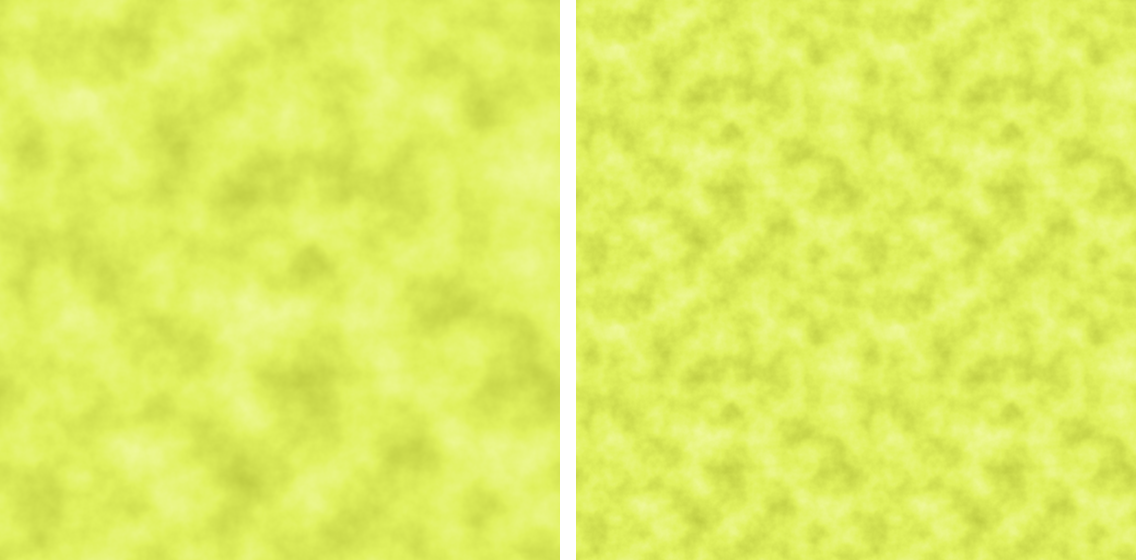
Left: one tile. Right: repeated 2 by 2.
Write a Shadertoy shader that draws this texture.

```glsl
// Soft, cloudy yellow-green mottling that tiles on all sides.
// Wrapping gradient noise is summed over octaves, scaled to unit deviation,
// then mapped through a three-colour ramp from olive to pale lemon.

#define BASE_CELLS 8      // noise cells across the canvas, first octave
#define OCTAVES 6
#define GAIN 0.5          // amplitude ratio between octaves
#define CONTRAST 4.0      // brings the summed noise to unit deviation
#define KNEE 0.1          // level at which the ramp shows MID_COLOR
#define RAMP_REACH 3.0    // level at which the end colours are reached
#define DARK_COLOR vec3(0.765, 0.820, 0.274)
#define MID_COLOR vec3(0.880, 0.944, 0.368)
#define LIGHT_COLOR vec3(0.935, 0.972, 0.604)
#define SEED 23u

// Integer hash of a lattice cell and octave, from 0 to 1
float hash(ivec2 cell, int octave) {
    uint h = uint(cell.x) * 374761393u + uint(cell.y) * 668265263u;
    h += (uint(octave) + SEED) * 2246822519u;
    h = (h ^ (h >> 15)) * 2654435761u;
    h = (h ^ (h >> 13)) * 3266489917u;
    h ^= h >> 16;
    return float(h & 0xffffffu) / 16777216.0;
}

// Contribution of one corner: random unit gradient dotted with the offset
float cornerSlope(ivec2 cell, vec2 offset, int cells, int octave) {
    ivec2 wrapped = (cell + cells) % cells;
    float angle = 6.2831853 * hash(wrapped, octave);
    return dot(vec2(cos(angle), sin(angle)), offset);
}

// Gradient noise that repeats after the given number of cells
float tiledNoise(vec2 p, int cells, int octave) {
    ivec2 cell = ivec2(floor(p));
    vec2 f = fract(p);
    vec2 blend = f * f * f * (f * (f * 6.0 - 15.0) + 10.0);
    float a = cornerSlope(cell, f, cells, octave);
    float b = cornerSlope(cell + ivec2(1, 0), f - vec2(1, 0), cells, octave);
    float c = cornerSlope(cell + ivec2(0, 1), f - vec2(0, 1), cells, octave);
    float d = cornerSlope(cell + ivec2(1, 1), f - vec2(1, 1), cells, octave);
    return mix(mix(a, b, blend.x), mix(c, d, blend.x), blend.y);
}

// Octave sum; each layer is shifted so that lattice points never line up
float clouds(vec2 uv) {
    float sum = 0.0;
    float amplitude = 1.0;
    int cells = BASE_CELLS;
    for (int i = 0; i < OCTAVES; i++) {
        vec2 shift = fract(float(i) * vec2(0.618, 0.382));
        sum += amplitude * tiledNoise(uv * float(cells) + shift, cells, i);
        amplitude *= GAIN;
        cells *= 2;
    }
    return sum * CONTRAST;
}

// Olive below the knee, pale lemon above it
vec3 ramp(float level) {
    float lower = clamp((KNEE - level) / (RAMP_REACH + KNEE), 0.0, 1.2);
    float upper = clamp((level - KNEE) / (RAMP_REACH - KNEE), 0.0, 1.2);
    return MID_COLOR + lower * (DARK_COLOR - MID_COLOR)
                     + upper * (LIGHT_COLOR - MID_COLOR);
}

void mainImage(out vec4 fragColor, in vec2 fragCoord) {
    vec2 uv = fragCoord / iResolution.xy;
    fragColor = vec4(ramp(clouds(uv)), 1.0);
}
```
